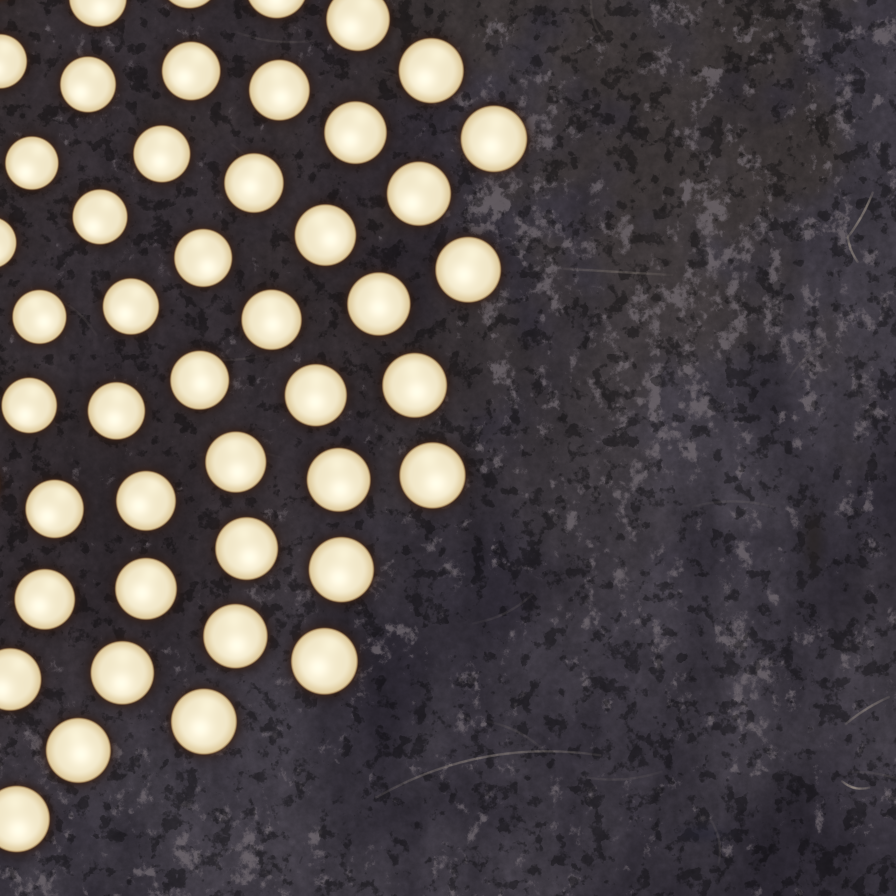
Give the GLSL for this texture, as a Shadertoy shader.

```glsl
// Glowing cream bulbs in a sunflower spiral on a worn dark metal sheet.
#define HUB vec2(-0.1315, 0.7533)
#define SPREAD 0.05813
#define GOLDEN_ANGLE 2.399963
#define START_ANGLE 3.1196
#define BULB_COUNT 148
#define BULB_SIZE 0.0273
#define BULB_GROWTH 0.0143
#define WEAR_SCALE 46.0
#define WEAR_COLOR vec3(0.44, 0.41, 0.43)
#define SCRATCH_COLOR vec3(0.60, 0.56, 0.52)

float hash(vec2 p) {
    vec3 q = fract(vec3(p.xyx) * 0.1031);
    q += dot(q, q.yzx + 33.33);
    return fract((q.x + q.y) * q.z);
}

float noise(vec2 p) {
    vec2 i = floor(p), f = fract(p);
    f = f * f * (3.0 - 2.0 * f);
    return mix(mix(hash(i), hash(i + vec2(1, 0)), f.x),
               mix(hash(i + vec2(0, 1)), hash(i + vec2(1, 1)), f.x), f.y);
}

float fbm(vec2 p) {
    float sum = 0.0, amp = 0.5;
    for (int i = 0; i < 4; i++) {
        sum += amp * noise(p);
        p = mat2(1.6, 1.2, -1.2, 1.6) * p + 17.3;
        amp *= 0.56;
    }
    return sum / 1.025;
}

float blob(vec2 p, vec2 center, vec2 size) {
    vec2 d = (p - center) / size;
    return exp(-dot(d, d));
}

// Thin bowed line, fading towards both ends.
float scratch(vec2 p, vec2 a, vec2 b, float bow) {
    vec2 ab = b - a;
    float h = clamp(dot(p - a, ab) / dot(ab, ab), 0.0, 1.0);
    float arch = 4.0 * h * (1.0 - h);
    vec2 q = a + ab * h + normalize(vec2(-ab.y, ab.x)) * bow * arch;
    return smoothstep(0.0022, 0.0004, length(p - q)) * (0.35 + 0.65 * arch);
}

vec3 metal(vec2 p) {
    float broad = fbm(p * vec2(7.0, 4.5) + 3.0);
    float streak = fbm(p * vec2(38.0, 9.0) + 21.0);
    float grain = fbm(p * 150.0 + 5.0);
    float inside = 1.0 - smoothstep(0.50, 0.72, length(p - HUB));

    // Base tint: brown near the top right, bluish below.
    vec3 col = mix(vec3(0.165, 0.150, 0.185), vec3(0.255, 0.238, 0.270), smoothstep(0.25, 0.75, broad));
    float brown = smoothstep(0.42, 0.65, fbm(p * 6.0 + 40.0)) * smoothstep(0.15, 0.85, p.y);
    col = mix(col, vec3(0.235, 0.210, 0.200), brown * 0.75);
    col = mix(col, vec3(0.185, 0.158, 0.170), inside * 0.65);
    col *= 0.72 + 0.28 * streak + 0.30 * grain;

    // Flaked paint, dense in a few worn areas.
    float wear = 0.30 + 0.9 * (broad - 0.5) + 0.5 * (streak - 0.5) - 0.32 * inside;
    wear += 0.60 * blob(p, vec2(0.56, 0.80), vec2(0.05, 0.10));
    wear += 0.38 * blob(p, vec2(0.85, 0.78), vec2(0.10, 0.13));
    wear += 0.28 * blob(p, vec2(0.92, 0.94), vec2(0.14, 0.07));
    wear += 0.38 * blob(p, vec2(0.56, 0.61), vec2(0.09, 0.10));
    wear += 0.25 * blob(p, vec2(0.73, 0.56), vec2(0.09, 0.12));
    wear += 0.48 * blob(p, vec2(0.42, 0.32), vec2(0.05, 0.08));
    wear = clamp(wear, 0.0, 1.0);
    float flakes = fbm(p * vec2(1.15, 0.9) * WEAR_SCALE + 2.0 * broad);
    flakes = 0.7 * flakes + 0.3 * grain;
    float limit = mix(0.68, 0.44, wear);
    col = mix(col, WEAR_COLOR, 0.72 * smoothstep(limit, limit + 0.16, flakes));
    col *= 1.0 - 0.35 * smoothstep(0.55, 0.70, fbm(p * 75.0 + 60.0));

    // Rust stain and dark smear.
    col = mix(col, vec3(0.16, 0.14, 0.13), 0.65 * blob(p, vec2(0.908, 0.397), vec2(0.011, 0.032)));
    col = mix(col, vec3(0.13, 0.13, 0.19), 0.5 * blob(p, vec2(0.785, 0.07), vec2(0.025, 0.009)));

    // Scratches: a few long ones, then faint scattered hairlines.
    float marks = 0.6 * scratch(p, vec2(0.42, 0.11), vec2(0.67, 0.157), 0.022);
    marks += scratch(p, vec2(0.974, 0.785), vec2(0.946, 0.735), 0.002);
    marks += scratch(p, vec2(0.946, 0.737), vec2(0.957, 0.708), -0.002);
    marks += scratch(p, vec2(0.940, 0.128), vec2(0.970, 0.121), -0.004);
    marks += 0.7 * scratch(p, vec2(0.944, 0.192), vec2(0.992, 0.222), 0.002);
    marks += 0.4 * scratch(p, vec2(0.63, 0.70), vec2(0.75, 0.693), 0.0);
    for (int i = 0; i < 14; i++) {
        float id = float(i);
        vec2 a = vec2(hash(vec2(id, 3.0)), hash(vec2(id, 8.0)));
        float turn = 6.283 * hash(vec2(id, 15.0));
        vec2 b = a + 0.09 * vec2(cos(turn), 0.6 * sin(turn));
        marks += 0.2 * scratch(p, a, b, 0.006);
    }
    return mix(col, SCRATCH_COLOR, min(marks, 1.0) * (0.4 + 0.6 * grain));
}

vec3 bulb(vec2 q, float seed) {
    float r = length(q);
    vec2 spot = vec2(0.5 * hash(vec2(seed, 1.0)) - 0.3, -0.12 - 0.25 * hash(vec2(seed, 2.0)));
    vec3 col = mix(vec3(0.945, 0.905, 0.785), vec3(0.87, 0.79, 0.61), smoothstep(0.65, 1.0, r));
    col += vec3(0.07, 0.09, 0.13) * blob(q, spot, vec2(0.38));
    col += vec3(0.03, 0.04, 0.05) * blob(q, vec2(-spot.x, 0.5), vec2(0.3));
    return mix(col, vec3(0.52, 0.38, 0.22), 0.7 * smoothstep(0.93, 1.01, r));
}

void mainImage(out vec4 fragColor, in vec2 fragCoord) {
    vec2 p = fragCoord / iResolution.y;
    float pixel = 1.0 / iResolution.y;

    // Find the nearest bulb of the spiral.
    float edge = 1e3, seed = 0.0;
    vec2 local = vec2(0.0);
    for (int k = 0; k < BULB_COUNT; k++) {
        float id = float(k);
        float reach = SPREAD * sqrt(id + 0.5);
        float angle = START_ANGLE - GOLDEN_ANGLE * id;
        vec2 offset = p - HUB - reach * vec2(cos(angle), sin(angle));
        float size = BULB_SIZE + BULB_GROWTH * reach;
        float d = length(offset) - size;
        if (d < edge) { edge = d; local = offset / size; seed = id; }
    }

    // Sheet, dark socket ring with a warm fringe, then the lit glass.
    vec3 col = metal(p);
    float outer = max(edge, 0.0);
    col = mix(col, vec3(0.13, 0.085, 0.075), 0.85 * exp(-outer / 0.006));
    col += vec3(0.10, 0.055, 0.02) * exp(-outer / 0.0025);
    col = mix(col, bulb(local, seed), smoothstep(pixel, -pixel, edge));
    fragColor = vec4(col, 1.0);
}
```
